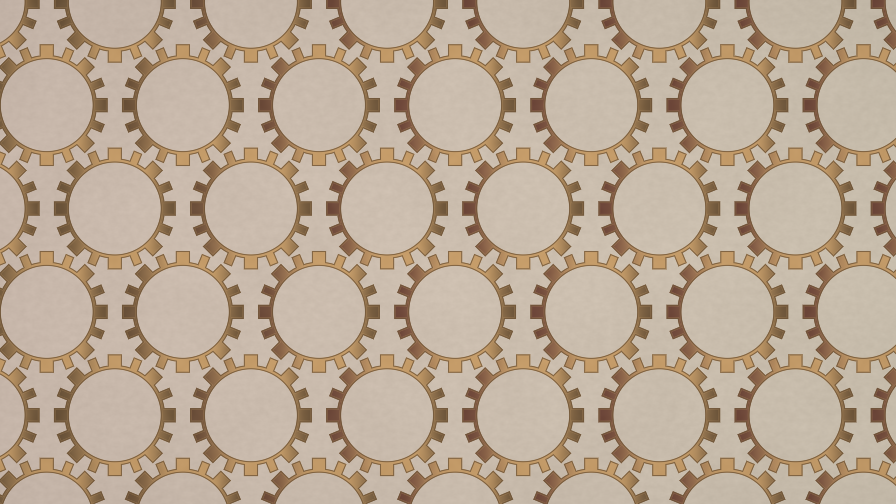
Give the GLSL for this pattern, as a WebGL 2 fragment shader.

```glsl
#version 300 es
precision highp float;
// Staggered rows of bronze cog rings on softly mottled parchment.

uniform vec2 u_resolution;
out vec4 fragColor;

const float PI = 3.14159265;
const vec2 PITCH = vec2(0.2701, 0.2051);   // gear spacing, in canvas heights
const vec2 ANCHOR = vec2(0.768, 0.5863);   // centre of one gear
const float HOLE_RADIUS = 0.0912;
const float RIM_RADIUS = 0.0995;
const float TIP_RADIUS = 0.1208;
const float LINE_WIDTH = 0.0021;

const vec3 PARCHMENT = vec3(0.793, 0.745, 0.683);
const vec3 GOLD = vec3(0.77, 0.61, 0.41);
const vec3 RUST = vec3(0.42, 0.27, 0.22);
const vec3 OLIVE = vec3(0.41, 0.32, 0.22);
const vec3 OUTLINE = vec3(0.42, 0.32, 0.21);

vec2 hashGradient(vec2 cell) {
    vec3 h = fract(cell.xyx * vec3(0.1031, 0.103, 0.0973));
    h += dot(h, h.yzx + 33.33);
    float angle = 2.0 * PI * fract((h.x + h.y) * h.z);
    return vec2(cos(angle), sin(angle));
}

float gradientNoise(vec2 p) {
    vec2 i = floor(p), f = fract(p);
    vec2 u = f * f * f * (f * (f * 6.0 - 15.0) + 10.0);
    vec2 e = vec2(0.0, 1.0);
    float a = dot(hashGradient(i), f);
    float b = dot(hashGradient(i + e.yx), f - e.yx);
    float c = dot(hashGradient(i + e.xy), f - e.xy);
    float d = dot(hashGradient(i + e.yy), f - e.yy);
    return mix(mix(a, b, u.x), mix(c, d, u.x), u.y);
}

float fractalNoise(vec2 p, int octaves) {
    float sum = 0.0, amplitude = 0.5;
    for (int i = 0; i < octaves; i++) {
        sum += amplitude * gradientNoise(p);
        p = p * 2.03 + 17.3;
        amplitude *= 0.6;
    }
    return sum;
}

float boxDistance(vec2 p, vec2 halfSize) {
    vec2 d = abs(p) - halfSize;
    return length(max(d, 0.0)) + min(max(d.x, d.y), 0.0);
}

// Offset from the nearest centre of a rectangular lattice
vec2 latticeOffset(vec2 p, vec2 cell) {
    return p - cell * floor(p / cell + 0.5);
}

// Staggered rows are two interleaved rectangular lattices
vec2 nearestGear(vec2 p, vec2 pitch) {
    vec2 cell = vec2(pitch.x, 2.0 * pitch.y);
    vec2 a = latticeOffset(p, cell);
    vec2 b = latticeOffset(p - 0.5 * cell, cell);
    return dot(a, a) < dot(b, b) ? a : b;
}

// Ring with sixteen teeth, alternately wide and narrow
float gearDistance(vec2 p) {
    float radius = length(p);
    float sector = PI / 8.0;
    float index = floor(atan(p.y, p.x) / sector + 0.5);
    float turn = index * sector;
    vec2 q = vec2(dot(p, vec2(cos(turn), sin(turn))),
                  dot(p, vec2(-sin(turn), cos(turn))));
    float halfWidth = mix(0.0141, 0.0090, mod(index, 2.0));
    float middle = 0.5 * (HOLE_RADIUS + TIP_RADIUS);
    float tooth = boxDistance(q - vec2(middle, 0.0),
                              vec2(TIP_RADIUS - middle, halfWidth));
    return max(min(radius - RIM_RADIUS, tooth), HOLE_RADIUS - radius);
}

// Rust on the left, gold in the middle, olive at the right tips
vec3 metalColour(float across, float canvasX) {
    vec3 shade = mix(OLIVE, RUST, smoothstep(0.05, 0.45, canvasX));
    vec3 colour = mix(GOLD, shade, smoothstep(0.08, 0.98, -across));
    return mix(colour, OLIVE, 0.95 * smoothstep(0.42, 1.0, across));
}

vec3 parchmentColour(vec2 p, float canvasX) {
    vec3 tint = mix(vec3(0.0, -0.018, -0.006), vec3(0.0, 0.006, 0.0), canvasX);
    float blotches = fractalNoise(p * 5.0, 4);
    float fibres = fractalNoise(p * vec2(55.0, 75.0), 3);
    return PARCHMENT + tint + 0.025 * blotches + 0.035 * fibres;
}

void main() {
    vec2 p = gl_FragCoord.xy / u_resolution.y;
    vec2 uv = gl_FragCoord.xy / u_resolution;
    float blur = 0.6 / u_resolution.y;

    vec2 local = nearestGear(p - ANCHOR, PITCH);
    float d = gearDistance(local);

    // Metal with a faint bright bevel inside its dark outline
    vec3 metal = metalColour(local.x / TIP_RADIUS, uv.x);
    float bevel = smoothstep(-0.0046, -0.0030, d);
    metal = mix(metal, GOLD, 0.22 * bevel);
    metal += 0.03 * fractalNoise(p * 40.0, 2);

    vec3 colour = parchmentColour(p, uv.x);
    colour = mix(colour, metal, 1.0 - smoothstep(-blur, blur, d));
    float line = abs(d + 0.5 * LINE_WIDTH) - 0.5 * LINE_WIDTH;
    colour = mix(colour, OUTLINE, 0.75 * (1.0 - smoothstep(-blur, blur, line)));

    // Gentle darkening toward the corners
    vec2 fromCentre = uv - 0.5;
    colour *= 1.01 - 0.11 * dot(fromCentre, fromCentre);
    fragColor = vec4(colour, 1.0);
}
```
